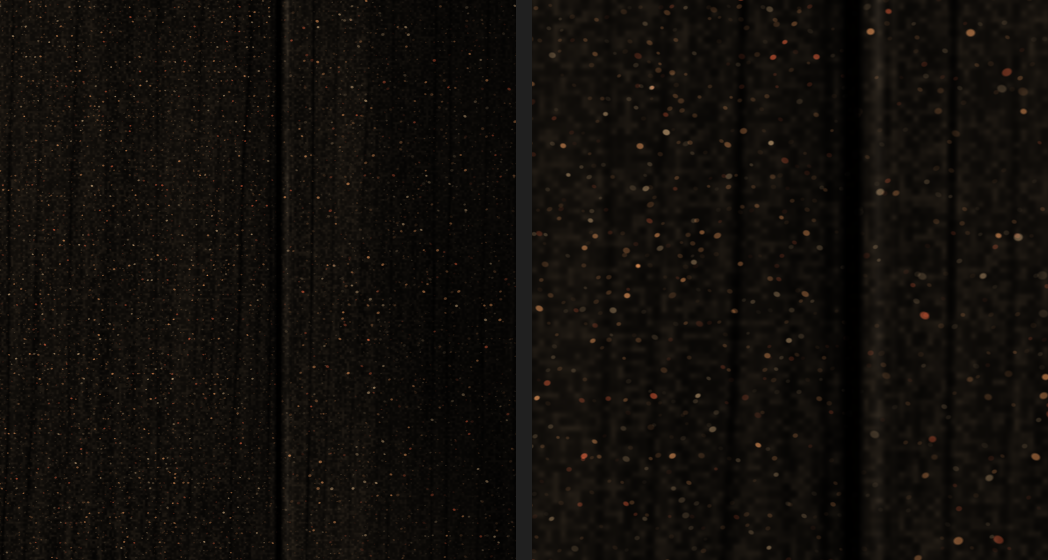
Left, the full canvas; right, a detail of the centre.
This texture is drawn by a WebGL 2 fragment shader. Its source:

```glsl
#version 300 es
precision highp float;
// Two dark wooden boards with a vertical seam, fine grain and scattered copper flecks.
uniform vec2 u_resolution;
out vec4 outColor;

const vec3 WOOD = vec3(0.067, 0.055, 0.041);
const vec3 COPPER = vec3(0.60, 0.38, 0.22);
const vec3 RUST = vec3(0.56, 0.22, 0.13);
const vec3 SAND = vec3(0.54, 0.44, 0.32);
const float SEAM_X = 0.540;
const float SEAM_HALF_WIDTH = 0.007;

float hash(vec2 p) {
  vec3 q = fract(p.xyx * vec3(0.1031, 0.1030, 0.0973));
  q += dot(q, q.yzx + 33.33);
  return fract((q.x + q.y) * q.z);
}

float valueNoise(vec2 p) {
  vec2 cell = floor(p);
  vec2 f = fract(p);
  f = f * f * (3.0 - 2.0 * f);
  float low = mix(hash(cell), hash(cell + vec2(1, 0)), f.x);
  float high = mix(hash(cell + vec2(0, 1)), hash(cell + vec2(1, 1)), f.x);
  return mix(low, high, f.y);
}

// Soft band: 1 at the centre, 0 outside the half width.
float band(float d, float halfWidth, float soft) {
  return 1.0 - smoothstep(halfWidth - soft, halfWidth + soft, abs(d));
}

// Brightness of the board: long fibres plus a fine mottle.
float woodGrain(vec2 p) {
  float bend = 0.03 * p.y + 0.012 * valueNoise(p * vec2(4.0, 2.5));
  float fibre = valueNoise(vec2((p.x - bend) * 85.0, p.y * 2.5));
  float strand = valueNoise(vec2(p.x * 190.0, p.y * 9.0 + 40.0));
  float mottle = valueNoise(p * vec2(215.0, 235.0) + 17.0);
  float cloud = valueNoise(p * vec2(9.0, 2.5) + 5.0);
  return 0.12 + 0.46 * fibre + 0.28 * strand + 0.95 * mottle * mottle
       + 0.15 * mottle + 0.34 * cloud;
}

// Thin leaning cracks, one per step across the canvas.
float cracks(vec2 p, float pixel) {
  float dark = 0.0;
  for (int i = 0; i < 18; i++) {
    float id = float(i);
    float lean = 0.045 * hash(vec2(id, 3.0));
    float wander = 0.008 * (valueNoise(vec2(id * 9.0, p.y * 4.0)) - 0.5);
    float x = (id + 0.2 + 0.6 * hash(vec2(id, 8.0))) * 0.057 + lean * (p.y - 0.6) + wander;
    float strength = 0.35 + 0.5 * hash(vec2(id, 21.0));
    strength *= 0.5 + 0.5 * valueNoise(vec2(id * 5.0 + 70.0, p.y * 6.0));
    dark = max(dark, strength * band(p.x - x, 0.0028, 0.002 + pixel));
  }
  return dark;
}

// Jittered flecks on a grid whose rows are shifted at random.
vec3 flecks(vec2 p, float cells, float density, float seed, float pixel) {
  vec2 g = p * cells;
  g.x += 7.0 * hash(vec2(floor(g.y), seed));
  vec2 id = floor(g) + seed;
  vec2 center = 0.34 + 0.32 * vec2(hash(id + 11.3), hash(id + 27.7));
  vec2 d = fract(g) - center;
  d = vec2(d.x + 0.6 * (hash(id + 5.1) - 0.5) * d.y, d.y * 1.2);
  float radius = mix(0.14, 0.24, hash(id + 41.9));
  float soft = 0.05 + 0.5 * pixel * cells;
  float shape = 1.0 - smoothstep(max(radius - soft, 0.0), radius + soft, length(d));
  float present = step(hash(id + 63.1), density);
  float level = hash(id + 88.4);
  float tone = hash(id + 97.6);
  vec3 color = mix(COPPER, RUST, step(0.82, tone));
  color = mix(color, SAND, step(tone, 0.3));
  return color * present * shape * mix(0.18, 0.95, level * level);
}

void main() {
  vec2 p = gl_FragCoord.xy / u_resolution.x;
  float pixel = 1.0 / u_resolution.x;
  float fromSeam = p.x - SEAM_X;
  float rightBoard = smoothstep(-pixel, pixel, fromSeam);

  // Board tone: the right board has a darker strip and fades outward.
  float light = mix(1.06, 1.04 - 0.52 * smoothstep(0.62, 1.0, p.x), rightBoard);
  light *= 1.0 - 0.2 * smoothstep(0.722, 0.730, p.x);
  light *= 1.0 - 0.22 * smoothstep(0.16, 0.0, -fromSeam) * (1.0 - rightBoard);
  vec3 color = WOOD * woodGrain(p) * light;
  color *= 1.0 - cracks(p, pixel);

  // Worn highlight along the edge of the right board.
  float wear = valueNoise(vec2(3.0, p.y * 14.0)) * 0.5 + 0.5 * valueNoise(vec2(9.0, p.y * 90.0));
  color += vec3(0.12, 0.105, 0.088) * wear * band(fromSeam - 0.017, 0.003, 0.003 + pixel);
  color += vec3(0.045, 0.038, 0.030) * wear * band(fromSeam - 0.027, 0.002, 0.002 + pixel);

  // Small dense flecks on the left, larger sparse ones on the right.
  vec3 fine = flecks(p, 104.0, 0.22, 13.0, pixel) + 0.38 * flecks(p, 137.0, 0.28, 51.0, pixel);
  vec3 coarse = flecks(p, 76.0, 0.15, 35.0, pixel) + 0.38 * flecks(p, 118.0, 0.25, 77.0, pixel);
  color += mix(fine, coarse, rightBoard) * mix(1.0, light, 0.4);

  // Black seam.
  color *= 1.0 - 0.97 * band(fromSeam, SEAM_HALF_WIDTH, 0.003 + pixel);
  outColor = vec4(color, 1.0);
}
```
